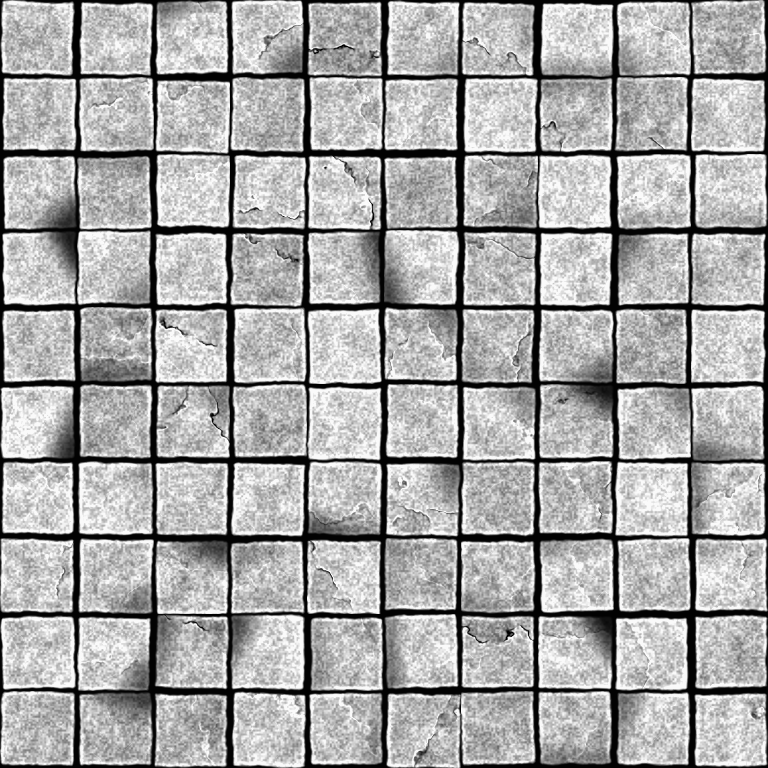
Write a Shadertoy shader that draws this texture.

```glsl
// Ten by ten grid of worn square stone blocks in greyscale with black joints.
// Each block is a jittered rounded box with its own tone, side shadow and chips;
// value noise adds ragged edges, mottling, pale veins and fine grain.

const float REPEATS = 10.0;

vec2 hash22(vec2 p) {
    vec3 q = fract(p.xyx * vec3(0.1031, 0.1030, 0.0973));
    q += dot(q, q.yzx + 33.33);
    return fract((q.xx + q.yz) * q.zy);
}

float noise(vec2 p) {
    vec2 i = floor(p), f = fract(p);
    f = f * f * (3.0 - 2.0 * f);
    vec2 e = vec2(0, 1);
    return mix(mix(hash22(i).x, hash22(i + e.yx).x, f.x),
               mix(hash22(i + e).x, hash22(i + e.yy).x, f.x), f.y);
}

float fbm(vec2 p) {
    float sum = 0.0, amp = 0.5;
    for (int i = 0; i < 4; i++) {
        sum += amp * noise(p);
        p = mat2(1.6, 1.2, -1.2, 1.6) * p + 7.3;
        amp *= 0.5;
    }
    return sum / 0.9375;
}

float roundBox(vec2 p, vec2 halfSize, float radius) {
    vec2 q = abs(p) - halfSize + radius;
    return length(max(q, 0.0)) + min(max(q.x, q.y), 0.0) - radius;
}

// Brightness change from one broken layer: a pale lip beside a darker step.
float chip(vec2 p, vec2 id, float seed) {
    vec2 r = hash22(id + seed), s = hash22(id + seed + 41.0);
    float angle = 6.2832 * r.x;
    vec2 n = vec2(cos(angle), sin(angle));
    float bend = fbm(p * 4.0 + id * 9.0 + seed) - 0.5;
    float c = dot(p, n) - mix(0.05, 0.35, r.y) + 0.55 * bend
            + 0.5 * (s.y - 0.5) * dot(p, p);
    float strength = smoothstep(0.35, 0.8, s.x);
    float fade = smoothstep(0.25, 0.6, noise(p * 5.0 + id * 3.0 + seed));
    float lip = 0.26 * exp(-pow(c / 0.022, 2.0));
    float crack = 0.65 * smoothstep(0.7, 1.0, s.x) * exp(-pow((c - 0.04) / 0.022, 2.0));
    float step1 = 0.07 * smoothstep(0.0, 0.05, c);
    return strength * ((lip - crack) * fade - step1);
}

void mainImage(out vec4 fragColor, in vec2 fragCoord) {
    vec2 uv = fragCoord / iResolution.xy;
    vec2 grid = uv * REPEATS;
    vec2 id = floor(grid);
    float pixel = REPEATS / iResolution.y;

    // Placement: offset, slight turn and ragged outline
    vec2 shift = hash22(id + 3.0), size = hash22(id + 17.0), look = hash22(id + 29.0);
    vec2 p = fract(grid) - 0.5 - 0.042 * (shift - 0.5);
    p += 0.05 * (look.y - 0.5) * vec2(p.y, -p.x);
    vec2 ragged = vec2(noise(grid * 5.0), noise(grid * 5.0 + 50.0)) - 0.5;
    ragged += 0.5 * (vec2(noise(grid * 19.0), noise(grid * 19.0 + 80.0)) - 0.5);
    float d = roundBox(p + 0.026 * ragged, 0.464 + 0.018 * size, 0.035);

    // Stone face: block tone, mottling, veins and grain
    float mottle = fbm(grid * 5.0 + id * 13.0);
    float tone = mix(0.67, 0.86, look.x) + 0.36 * (mottle - 0.5);
    float vein = abs(fbm(grid * 2.6 + id * 5.0 + 90.0) - 0.5);
    tone += 0.12 * (1.0 - smoothstep(0.0, 0.025, vein)) * noise(grid * 4.0);
    tone += chip(p, id, 5.0) + 0.7 * chip(p, id, 61.0);
    tone += 0.34 * (noise(uv * 390.0) - 0.5) + 0.16 * (noise(uv * 210.0 + 9.0) - 0.5);

    // Pale worn rim
    float rim = exp(-pow((d + 0.032) / 0.023, 2.0));
    tone += rim * (0.12 + 0.24 * noise(grid * 7.0 + 30.0));

    // Soft shadow leaning in from one side of the lower blocks
    vec2 lean = hash22(id + 73.0);
    float angle = 6.2832 * lean.x;
    float side = dot(p, vec2(cos(angle), sin(angle))) + 0.12 * (mottle - 0.5);
    tone *= 1.0 - 0.95 * lean.y * lean.y * lean.y * smoothstep(0.12, 0.56, side);

    // Black joints with a soft contact edge
    float cover = 1.0 - smoothstep(-0.018 - 0.5 * pixel, 0.004 + 0.5 * pixel, d);
    float grey = mix(0.008, clamp(tone, 0.0, 0.98), cover);
    fragColor = vec4(vec3(grey), 1.0);
}
```
